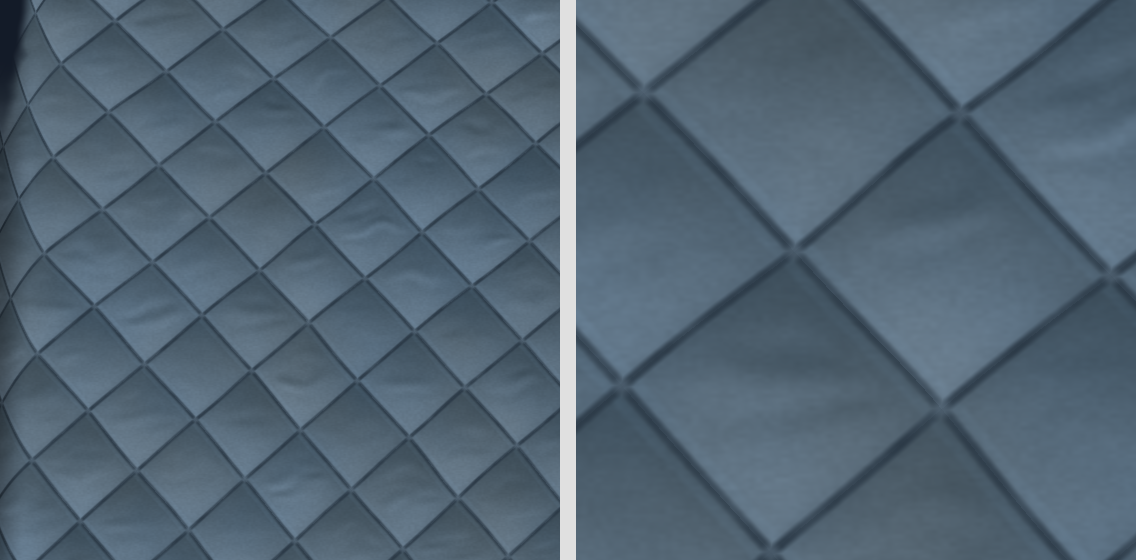
Left: the whole. Right: its middle third, enlarged.
Write a WebGL 2 fragment shader that draws this texture.

```glsl
#version 300 es
// Blue-grey quilted cloth: slanted puffed diamonds, sewn seams, small folds and a rolled left edge.
precision highp float;
uniform vec2 u_resolution;
out vec4 fragColor;

#define ANCHOR vec2(0.462, 0.518)      // one seam crossing
#define STEP_DOWN vec2(0.0892, -0.0983) // crossing to crossing, down right
#define STEP_UP vec2(0.1016, 0.0794)    // crossing to crossing, up right
#define SEAM_WIDTH 0.0034
#define FOLD_DEPTH 0.26
#define GRAIN 0.035
#define EDGE_CURL 9.2
#define SHADE_COLOR vec3(0.235, 0.300, 0.347)
#define SHEEN_COLOR vec3(0.420, 0.502, 0.573)
#define SEAM_COLOR vec3(0.165, 0.220, 0.272)
#define NIGHT_COLOR vec3(0.075, 0.105, 0.155)

float hash(vec2 p) {
  vec3 q = fract(vec3(p.xyx) * 0.1031);
  q += dot(q, q.yzx + 33.33);
  return fract((q.x + q.y) * q.z);
}

float noise(vec2 p) {
  vec2 i = floor(p), f = fract(p);
  f = f * f * (3.0 - 2.0 * f);
  return mix(mix(hash(i), hash(i + vec2(1, 0)), f.x),
             mix(hash(i + vec2(0, 1)), hash(i + vec2(1, 1)), f.x), f.y);
}

float fbm(vec2 p) {
  float sum = 0.0, gain = 0.5;
  for (int k = 0; k < 4; k++) {
    sum += gain * noise(p);
    p = mat2(0.8, 0.6, -0.6, 0.8) * p * 2.03 + 7.1;
    gain *= 0.5;
  }
  return sum;
}

// Bend the canvas: slight sag across, tight curl at the left edge.
vec2 drape(vec2 p) {
  vec2 d = p - ANCHOR;
  float curl = max(0.039 + 0.1 * p.y - p.x, 0.0);
  d.y += 0.125 * d.y * d.y - 0.021 * d.x;
  d.x -= EDGE_CURL * curl * curl;
  vec2 sway = vec2(noise(p * 9.0 + 3.0), noise(p * 9.0 + 31.0)) - 0.5;
  return d + 0.007 * sway;
}

float line(float dist, float width) {
  return 1.0 - smoothstep(width * 0.25, width * 1.5, dist);
}

void main() {
  vec2 p = gl_FragCoord.xy / u_resolution;
  vec2 lattice = inverse(mat2(STEP_DOWN, STEP_UP)) * drape(p);
  vec2 cell = floor(lattice), f = lattice - cell;
  float tone = hash(cell + 50.0);

  // Distances to the two seam families, in canvas units
  float area = abs(STEP_DOWN.x * STEP_UP.y - STEP_DOWN.y * STEP_UP.x);
  vec2 near = min(f, 1.0 - f) * area / vec2(length(STEP_UP), length(STEP_DOWN));

  // Puffed shading: shadow at the top corner, sheen towards the bottom
  float fall = 0.5 * (f.x + 1.0 - f.y);
  float side = f.x + f.y - 1.0;
  float light = 0.10 + 0.80 * smoothstep(0.02, 0.95, fall);
  light += 0.08 * (tone - 0.5) - 0.05 * side;
  light += 0.30 * (fbm(p * 9.0 + cell * 3.7) - 0.47);

  // Short level folds, strongest in the upper half of each diamond
  vec2 foldPoint = vec2(p.x * 13.0, (p.y - 0.12 * p.x) * 52.0) + cell * 5.3;
  foldPoint.y += 1.6 * noise(p * 22.0 + cell);
  float fold = noise(foldPoint) - noise(foldPoint + vec2(0.0, 0.55));
  float inside = smoothstep(0.008, 0.035, min(near.x, near.y));
  float foldZone = smoothstep(0.1, 0.3, fall) * (1.0 - smoothstep(0.5, 0.85, fall));
  light += FOLD_DEPTH * fold * inside * (0.25 + foldZone) * (0.5 + tone);

  // Broad light over the whole cloth
  light += 0.08 * (1.0 - p.x) * (1.0 - p.y) - 0.05 * p.x;

  vec3 color = mix(SHADE_COLOR, SHEEN_COLOR, clamp(light, -0.1, 1.1));
  float blue = fbm(p * 6.0 + 12.0) - 0.47;
  color += vec3(-0.03, 0.0, 0.035) * blue;

  // Seams: pale lip beside a dark, unevenly pulled groove
  float lip = line(abs(near.y - 0.0075), 0.0035);
  color += 0.022 * lip * vec3(0.7, 1.0, 1.25);
  float pull = 0.55 + 0.4 * noise(p * 55.0);
  float groove = max(line(near.x, SEAM_WIDTH), 0.85 * line(near.y, SEAM_WIDTH));
  float hollow = exp(-min(near.x, near.y) * 150.0);
  color = mix(color, SEAM_COLOR, 0.22 * hollow);
  color = mix(color, SEAM_COLOR, pull * groove);

  // Pale pucker where seams cross
  float knot = 1.0 - smoothstep(0.001, 0.008, length(near));
  color = mix(color, SHEEN_COLOR, 0.42 * knot);

  // Soft weave grain
  color *= 1.0 + GRAIN * (noise(p * 260.0) + noise(p * vec2(190.0, 420.0)) - 1.0);

  // Dark rolled edge and unlit upper left corner
  float edge = 1.0 - smoothstep(-0.02, 0.045, p.x - 0.025 * p.y);
  color *= 1.0 - 0.38 * edge;
  float rim = 0.046 * smoothstep(0.70, 1.0, p.y) + 0.012 * (noise(p * 40.0) - 0.5);
  float night = 1.0 - smoothstep(-0.012, 0.014, p.x - rim);
  color = mix(color, NIGHT_COLOR, night * smoothstep(0.70, 0.90, p.y));

  fragColor = vec4(color, 1.0);
}
```
